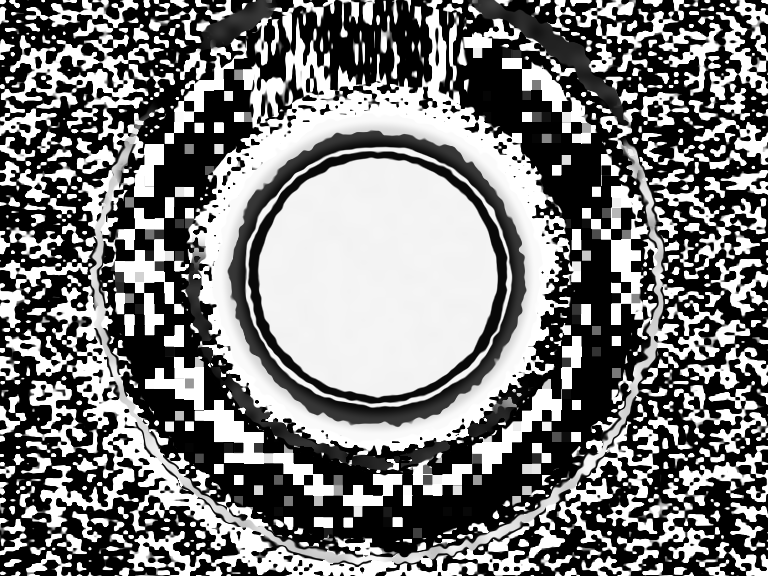
This background is drawn by a WebGL 2 fragment shader. Its source:

```glsl
#version 300 es
precision highp float;
// Pale disc inside ragged dark and light rings, set in black and white static.
// Radial bands set the density of thresholded value noise; soft-edged cells
// make the blocky ring. Lengths are in canvas heights.

#define CENTER vec2(0.656, 0.519)
#define DISC_RADIUS 0.2066
#define DARK_RADIUS 0.2535
#define HALO_RADIUS 0.282
#define OUTER_RADIUS 0.488
#define RAGGEDNESS 0.011
#define GRAIN vec2(112.0, 142.0)
#define BLOCKS vec2(58.0, 54.0)
#define STATIC_DENSITY 0.43

uniform vec2 u_resolution;
out vec4 fragColor;

float hash(vec2 p) {
  vec3 q = fract(p.xyx * 0.1031);
  q += dot(q, q.yzx + 33.33);
  return fract((q.x + q.y) * q.z);
}

// Value noise; a small softness turns it into crisp cells.
float cellNoise(vec2 p, vec2 softness) {
  vec2 cell = floor(p);
  vec2 f = clamp((fract(p) - 0.5) / softness + 0.5, 0.0, 1.0);
  f = f * f * (3.0 - 2.0 * f);
  vec2 e = vec2(1.0, 0.0);
  return mix(mix(hash(cell), hash(cell + e.xy), f.x),
             mix(hash(cell + e.yx), hash(cell + e.xx), f.x), f.y);
}

float noise(vec2 p) { return cellNoise(p, vec2(1.0)); }

// White where the noise exceeds a threshold set by the density.
float speckle(float n, float density) {
  float t = mix(0.92, 0.08, density);
  return smoothstep(t - 0.07, t + 0.07, n);
}

float within(float r, float a, float b, float soft) {
  return smoothstep(a - soft, a + soft, r) * (1.0 - smoothstep(b - soft, b + soft, r));
}

float band(float r, float middle, float halfWidth, float soft) {
  return within(r, middle - halfWidth, middle + halfWidth, soft);
}

// White share of the blocky ring: its arc lies farther out in the upper half.
float blockDensity(vec2 p) {
  float r = length(p);
  vec2 dir = p / r;
  float below = smoothstep(0.3, -0.4, dir.y);
  float arc = band(r, mix(0.444, 0.366, below), 0.02, 0.013);
  float sides = band(dir.y, 0.02, 0.25, 0.12);
  float mixed = sides * mix(within(r, 0.35, 0.46, 0.015), within(r, 0.41, 0.47, 0.015), step(0.0, dir.x));
  return 0.08 + 0.57 * arc * (1.0 - sides) + 0.42 * mixed;
}

void main() {
  float px = 1.0 / u_resolution.y;
  vec2 p = gl_FragCoord.xy * px - CENTER;
  vec2 q = p + 4.0;
  float radius = length(p);
  vec2 dir = p / max(radius, 0.001);
  float below = smoothstep(0.25, -0.4, dir.y);
  float above = smoothstep(0.25, 0.5, dir.y);

  // Ragged copies of the radius, rough for the rings and gentle for the disc
  float rough = noise(q * 85.0) - 0.5;
  float slow = noise(q * 23.0) - 0.5;
  float r = radius + RAGGEDNESS * (rough + slow);
  float rDisc = radius + 0.35 * RAGGEDNESS * (rough + slow);

  // Static, whiter along the outer ring and outside its lower left
  float grain = noise(q * GRAIN);
  float spray = below * smoothstep(0.75, -0.2, dir.x) * within(radius, 0.485, 0.535, 0.02);
  float rim = band(radius, OUTER_RADIUS, 0.018, 0.012) * (1.0 - 0.7 * above);
  float shade = speckle(grain, STATIC_DENSITY + 0.26 * spray + 0.12 * rim);

  // Blocky ring, fading to fine static on its outside
  vec2 blockCenter = floor(q * BLOCKS + 0.5) / BLOCKS - 4.0;
  float blocks = speckle(cellNoise(q * BLOCKS, 1.5 * px * BLOCKS), blockDensity(blockCenter));
  float fine = speckle(grain, 0.36 + 0.12 * rim);
  float trough = mix(blocks, fine, smoothstep(-px, px, r - 0.458));

  // Upright streaks over the top, with a black patch in their middle
  float patchMask = band(p.x, 0.0, 0.085, 0.02) * within(radius, 0.36, 0.45, 0.01);
  float streaks = speckle(noise(q * vec2(165.0, 45.0)), 0.46 - 0.3 * patchMask);
  trough = mix(trough, streaks, band(p.x + 0.03 * slow, -0.03, 0.19, px) * above);
  shade = mix(shade, trough, within(r, 0.335, OUTER_RADIUS - 0.008, px));

  // Outer ring: thin pale core with broken black rims
  float ringPart = 1.0 - smoothstep(0.3, 0.5, dir.y + 0.4 * slow);
  float rims = band(r, OUTER_RADIUS, 0.010, px) * step(0.38, noise(q * 50.0));
  shade = mix(shade, 0.03, rims * ringPart);
  float pale = mix(0.98, 0.74, noise(q * 30.0));
  shade = mix(shade, pale, band(r, OUTER_RADIUS, 0.006, px) * ringPart);

  // Dark grey arcs overhead, mostly on the right
  float arcSpan = max(within(dir.x, 0.32, 0.84, 0.04), within(dir.x, -0.6, -0.35, 0.04));
  float darkArc = band(r + RAGGEDNESS * slow, 0.507, 0.016 * arcSpan, px) * above * arcSpan;
  shade = mix(shade, 0.06 + 0.2 * noise(q * 40.0), darkArc);

  // Speckled fringe around the halo, with a dark ring on the lower left
  float fringeDensity = mix(0.98, 0.5, smoothstep(HALO_RADIUS, 0.325, radius));
  fringeDensity += 0.1 * above - 0.25 * below * smoothstep(0.285, 0.305, radius);
  float fringe = speckle(noise(q * GRAIN * 1.1 + 17.0), fringeDensity);
  shade = mix(shade, fringe, within(r, 0.27, 0.337, px));
  float lowerRing = band(r, 0.318, 0.011, px) * smoothstep(0.25, 0.0, dir.y);
  lowerRing *= smoothstep(0.85, 0.6, dir.x) * step(0.25, noise(q * 60.0 + 5.0));
  shade = mix(shade, 0.04 + 0.18 * noise(q * 45.0), lowerRing);

  // Pale halo, greyer beside the dark ring
  float halo = mix(0.84, 0.98, smoothstep(0.252, 0.274, radius));
  shade = mix(halo, shade, smoothstep(-px, px, r - HALO_RADIUS));

  // Dark double ring parted by a thin white line, wider underneath
  float darkEdge = DARK_RADIUS + 0.005 * smoothstep(-0.6, -1.0, dir.y);
  float darkRing = mix(0.03, 0.21, smoothstep(0.225, 0.25, radius));
  shade = mix(darkRing, shade, smoothstep(-px, px, r - darkEdge));
  float lineRadius = 0.2215 + 0.0055 * abs(dir.x);
  float lineWidth = 0.0035 + 0.004 * (noise(q * 35.0 + 9.0) - 0.5);
  shade = mix(shade, 0.97, band(rDisc, lineRadius, lineWidth, px));

  // Central disc with a faint mottle
  float disc = 0.95 + 0.012 * noise(q * 40.0);
  shade = mix(disc, shade, smoothstep(-px, px, rDisc - DISC_RADIUS));
  fragColor = vec4(vec3(shade), 1.0);
}
```
